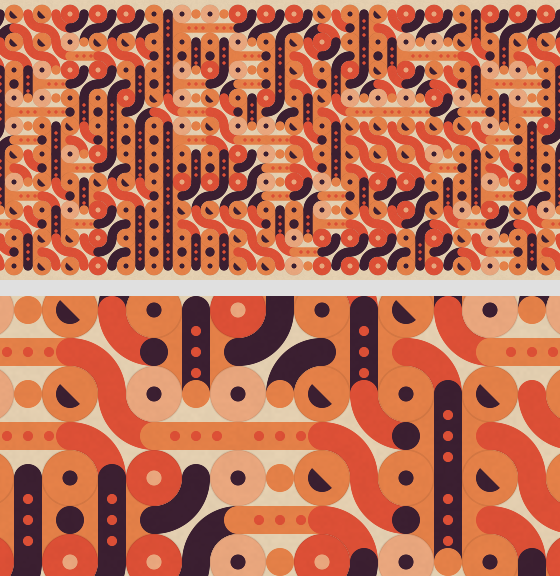
Top: the whole. Bottom: its middle third, enlarged.
Reproduce this pattern procedurally as a Shadertoy shader.

```glsl
// A winged Truchet pattern: 20 columns of vertices across, 10 rows down.
// Each tile holds a bar or a pair of arcs; discs sit on the vertices and small
// caps on the edge midpoints, each coloured by the tile to its lower right.

const float COLUMNS = 20.0;
const float ROWS = 10.0;
const float LAST_TILE = ROWS - 2.0;

const float STROKE = 1.0 / 6.0;   // half width of bars and arcs, in tiles
const float DISC = 1.0 / 3.0;     // radius of the vertex discs

const vec3 CREAM = vec3(0.89, 0.81, 0.69);
const vec3 ORANGE = vec3(0.89, 0.50, 0.28);
const vec3 PEACH = vec3(0.91, 0.65, 0.49);
const vec3 RED = vec3(0.86, 0.31, 0.21);
const vec3 PLUM = vec3(0.23, 0.12, 0.19);

const int HORIZONTAL = 0;
const int VERTICAL = 1;
const int FALLING = 2;
const int RISING = 3;

float hash(vec2 p) {
    return fract(sin(dot(p, vec2(127.1, 311.7))) * 43758.55);
}

float valueNoise(vec2 p) {
    vec2 i = floor(p), f = fract(p);
    f = f * f * (3.0 - 2.0 * f);
    return mix(mix(hash(i), hash(i + vec2(1, 0)), f.x),
               mix(hash(i + vec2(0, 1)), hash(i + vec2(1, 1)), f.x), f.y);
}

// Coverage of a shape with signed distance d, over one pixel.
float fill(float d, float pixel) {
    return smoothstep(0.5, -0.5, d / pixel);
}

int tileKind(vec2 id) {
    id = vec2(mod(id.x, COLUMNS), clamp(id.y, 0.0, LAST_TILE));
    float h = hash(id + 3.7);
    return h < 0.25 ? HORIZONTAL : h < 0.48 ? VERTICAL : h < 0.75 ? FALLING : RISING;
}

vec3 strokeColor(int kind) {
    return kind == HORIZONTAL ? ORANGE : kind == FALLING ? RED : PLUM;
}

float arcPair(vec2 p) {
    vec2 corner = vec2(-0.5, 0.5);
    float a = abs(length(p - corner) - 0.5);
    float b = abs(length(p + corner) - 0.5);
    return min(a, b) - STROKE;
}

// Tile interior: a dotted bar, or two arcs around opposite corners.
vec3 drawTile(vec2 p, int kind, float pixel) {
    vec3 color = kind == VERTICAL ? ORANGE : CREAM;
    if (kind == FALLING || kind == RISING) {
        if (kind == RISING) p.x = -p.x;
        return mix(color, strokeColor(kind), fill(arcPair(p), pixel));
    }
    if (kind == VERTICAL) p = p.yx;
    color = mix(color, strokeColor(kind), fill(abs(p.y) - STROKE, pixel));
    float along = p.x - 0.25 * clamp(round(p.x * 4.0), -1.0, 1.0);
    return mix(color, RED, fill(length(vec2(along, p.y)) - 0.06, pixel));
}

// Vertex disc with a round or half-round pupil and a faint rim.
vec3 drawDisc(vec3 color, vec2 p, int kind, float pixel) {
    float r = length(p);
    vec3 face = kind == HORIZONTAL ? PEACH : kind == RISING ? RED : ORANGE;
    color = mix(color, face, fill(r - DISC, pixel));
    color *= 1.0 - 0.07 * fill(abs(r - DISC) - 0.01, pixel);
    float pupil = r - 0.09;
    if (kind == FALLING) pupil = max(r - STROKE, (p.x - p.y) * 0.707);
    return mix(color, kind == RISING ? PEACH : PLUM, fill(pupil, pixel));
}

vec3 drawCap(vec3 color, vec2 p, int kind, float pixel) {
    return mix(color, strokeColor(kind), fill(length(p) - STROKE, pixel));
}

void mainImage(out vec4 fragColor, in vec2 fragCoord) {
    float pixel = ROWS / iResolution.y;
    vec2 canvas = fragCoord * pixel;
    vec2 p = vec2(canvas.x, ROWS - canvas.y) - 0.5;   // y runs downwards
    vec2 cell = floor(p), nearest = round(p);

    // Tiles, with a plain margin above and below
    vec3 color = CREAM;
    if (cell.y >= 0.0 && cell.y <= LAST_TILE)
        color = drawTile(p - cell - 0.5, tileKind(cell), pixel);

    // Discs on the vertices
    vec2 vertex = vec2(nearest.x, clamp(nearest.y, 0.0, ROWS - 1.0));
    color = drawDisc(color, p - vertex, tileKind(vertex), pixel);

    // Caps on horizontal, then vertical edges
    vec2 across = vec2(cell.x, vertex.y);
    color = drawCap(color, p - across - vec2(0.5, 0.0), tileKind(across), pixel);
    vec2 upright = vec2(nearest.x, clamp(cell.y, 0.0, LAST_TILE));
    color = drawCap(color, p - upright - vec2(0.0, 0.5), tileKind(upright), pixel);

    // Light paper grain
    float grain = valueNoise(canvas * 24.0) + 0.6 * valueNoise(canvas * 5.0) - 0.8;
    fragColor = vec4(color * (1.0 + 0.025 * grain), 1.0);
}
```
